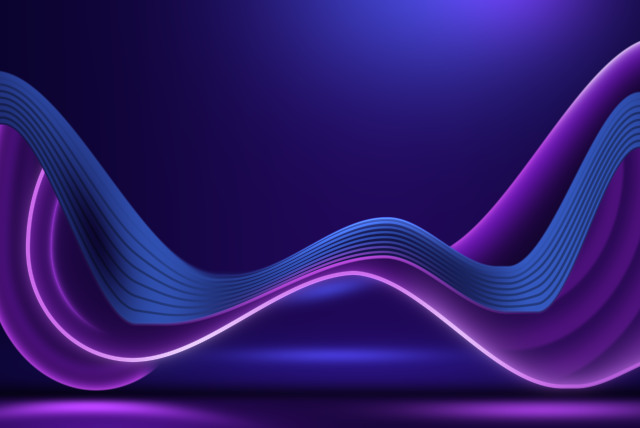
Write a Shadertoy shader that draws this background.

```glsl
// Glossy blue and violet ribbons flowing over a dark reflective floor.

const vec3 NIGHT = vec3(0.03, 0.01, 0.16);
const vec3 INDIGO = vec3(0.12, 0.03, 0.34);
const vec3 PLUM = vec3(0.09, 0.02, 0.23);
const vec3 PURPLE = vec3(0.42, 0.09, 0.64);
const vec3 ORCHID = vec3(0.76, 0.3, 0.9);
const vec3 LILAC = vec3(0.93, 0.83, 1.0);
const vec3 BLUE = vec3(0.2, 0.34, 0.74);
const vec3 SKY = vec3(0.36, 0.6, 1.0);

float bump(float x, float center, float width) {
  float t = (x - center) / width;
  return exp(-t * t);
}

float glow(vec2 p, float x, float y, float w, float h) {
  return bump(p.x, x, w) * bump(p.y, y, h);
}

float fade(float d, float width) { return exp(-abs(d) / width); }

// Height of a curve built from four successive smooth climbs or falls
float wave(float x, float base, vec4 rise, vec4 from, vec4 to) {
  return base + dot(rise, smoothstep(from, to, vec4(x)));
}

// Change of a field per canvas unit
float steepness(float f) {
  return length(vec2(dFdx(f), dFdy(f))) * iResolution.y + 1e-4;
}

float toDistance(float f) { return f / steepness(f); }

// Distance inside an oval with its own upper and lower radius
float oval(vec2 p, vec2 center, float side, float up, float down) {
  p -= center;
  return -toDistance(length(p / vec2(side, p.y > 0.0 ? up : down)) - 1.0);
}

float cover(float d, float softness) {
  float w = softness + 0.8 / iResolution.y;
  return smoothstep(-w, w, d);
}

float line(float d, float width) {
  return 1.0 - smoothstep(0.3 * width, width + 0.8 / iResolution.y, abs(d));
}

vec3 backdrop(vec2 p) {
  vec3 col = mix(NIGHT, INDIGO, bump(p.x, 0.88, 0.62));
  col += vec3(0.13, 0.24, 0.46) * glow(p, 1.0, 1.06, 0.36, 0.28);
  col += vec3(0.22, 0.05, 0.3) * glow(p, 1.22, 1.06, 0.2, 0.16);
  col += vec3(0.03, 0.04, 0.14) * glow(p, 0.8, 0.15, 0.7, 0.06);
  col += vec3(0.12, 0.15, 0.36) * glow(p, 0.78, 0.17, 0.22, 0.018);
  col *= 1.0 - 0.6 * bump(p.y, 0.075, 0.025);
  // Floor with coloured reflections
  float bend = 0.3 * (p.x - 0.21) * (p.x - 0.21);
  vec3 ground = PLUM + ORCHID * 0.75 * glow(p, 0.21, 0.05 - bend, 0.23, 0.018);
  ground += PURPLE * 0.5 * glow(p, 0.25, 0.0, 0.35, 0.05);
  ground += ORCHID * 0.65 * glow(p, 1.27, 0.042, 0.28, 0.022);
  return mix(col, ground, smoothstep(0.085, 0.055, p.y));
}

// Blue ribbon: u runs from 0 at its top edge to 1 at its bottom edge
vec3 ribbonColor(float x, float u, float topDist, float grooveDist) {
  float light = 0.14 + 0.6 * bump(x, 0.08, 0.17) * (1.0 - 0.4 * u);
  light += 0.75 * bump(x, 0.38, 0.16) + 0.8 * bump(x, 1.25, 0.13);
  light += 0.7 * bump(x, 1.46, 0.15);
  light -= 0.65 * glow(vec2(x, u), 0.23, 0.65, 0.08, 0.35);
  vec3 col = mix(vec3(0.05, 0.03, 0.2), BLUE, clamp(light, 0.0, 1.0));
  // Grooves: bright on the crest, shaded on the broad sides
  float crest = bump(x, 0.77, 0.25);
  float groove = line(grooveDist, 0.0028);
  vec3 ridge = mix(BLUE * 1.2, ORCHID, smoothstep(0.45, 1.0, u) * crest);
  col *= 1.0 - 0.36 * groove * (1.0 - crest) * smoothstep(0.05, 0.35, u);
  col = mix(col, ridge, groove * crest * 0.75);
  return col + SKY * 0.8 * fade(topDist, 0.012) * bump(x, 0.9, 0.18);
}

void mainImage(out vec4 fragColor, in vec2 fragCoord) {
  vec2 p = fragCoord / iResolution.xy * vec2(1.5, 1.0);
  vec3 col = backdrop(p);

  // Guiding curves
  float top = wave(p.x, 0.835, vec4(-0.478, 0.135, -0.114, 0.407),
    vec4(-0.015, 0.54, 0.91, 1.19), vec4(0.515, 0.905, 1.165, 1.5));
  float bottom = wave(p.x, 0.71, vec4(-0.468, 0.158, -0.13, 0.385),
    vec4(0.005, 0.38, 0.9, 1.26), vec4(0.32, 0.9, 1.19, 1.5));
  float strand = wave(p.x, 0.156, vec4(0.204, -0.266, 0.08, 0.0),
    vec4(0.31, 0.82, 1.35, 2.0), vec4(0.84, 1.32, 1.6, 3.0));
  float topDist = toDistance(top - p.y);
  float bottomDist = toDistance(p.y - bottom);
  float below = cover(-bottomDist, 0.001);

  // Rising violet sash
  float sash = toDistance(0.4 + 0.515 * smoothstep(0.98, 1.55, p.x) - p.y);
  vec3 sashCol = mix(PLUM * 0.8, vec3(0.42, 0.08, 0.72), bump(sash, 0.0, 0.065));
  vec3 edge = mix(ORCHID, LILAC, smoothstep(1.25, 1.42, p.x));
  sashCol = mix(sashCol, edge, fade(sash, 0.01));
  col = mix(col, sashCol, cover(sash, 0.001) * smoothstep(1.02, 1.07, p.x) * (1.0 - below));

  // Outer petal
  float petal = oval(p, vec2(0.225, 0.42), 0.263, 0.6, 0.332);
  vec3 petalCol = mix(PLUM, PURPLE * 0.85, fade(petal, 0.06));
  petalCol += PURPLE * 0.1 * (1.0 + cos(petal * 130.0)) * fade(petal, 0.1);
  petalCol = mix(petalCol, ORCHID, 0.85 * fade(petal, 0.008));
  col = mix(col, petalCol, cover(petal, 0.001) * below * smoothstep(0.38, 0.32, p.x));

  // Pleated sheet: hooked on the left, then following the strand
  float hook = oval(p, vec2(0.3125, 0.42), 0.25, 0.35, 0.264);
  float flow = toDistance(p.y - strand);
  float inside = p.x < 0.3125 ? hook : flow;
  vec3 sheet = mix(PLUM, PURPLE, fade(inside, 0.04) * 0.9);
  float fold = fract(length((p - vec2(1.2, 0.62)) * vec2(1.0, 0.75)) * 15.0);
  float pleat = smoothstep(0.0, 0.75, fold) * smoothstep(1.0, 0.85, fold);
  vec3 pleats = mix(PLUM * 1.2, PURPLE * 0.85, 0.25 + 0.5 * pleat);
  sheet = mix(sheet, pleats, smoothstep(1.05, 1.3, p.x) * smoothstep(0.0, 0.05, inside));
  sheet = mix(sheet, mix(PURPLE, LILAC, 0.4), fade(inside, 0.035) * smoothstep(0.9, 1.05, p.x) * 0.8);
  float innerHook = oval(p, vec2(0.31, 0.42), 0.19, 0.28, 0.21);
  sheet += ORCHID * 0.5 * fade(innerHook, 0.007) * smoothstep(0.27, 0.13, p.x);
  col = mix(col, sheet, cover(inside, 0.001) * below);

  // Bright strand along the rim of the sheet
  float shine = 0.2 + 0.75 * bump(p.x, 0.45, 0.2) + 0.6 * bump(p.x, 1.08, 0.14);
  float rim = min(line(inside - 0.003, 0.005) + 0.35 * fade(inside, 0.012), 1.0);
  rim *= below * (1.0 - 0.35 * smoothstep(1.2, 1.4, p.x));
  col = mix(col, mix(ORCHID, LILAC, min(shine, 1.0)), rim);

  // Soft blue tail under the crest
  float tail = glow(p, 0.77, 0.17 + 0.2 * p.x, 0.1, 0.022);
  col += BLUE * 0.55 * tail * cover(-flow, 0.001);

  // Main ribbon with its lit lower edge
  float u = (top - p.y) / (top - bottom);
  float grooveDist = abs(fract(u * 8.0 - 0.5) - 0.5) / steepness(u * 8.0);
  vec3 ribbon = ribbonColor(p.x, u, topDist, grooveDist);
  float haze = 0.01 * bump(p.x, 0.52, 0.08);
  col = mix(col, ribbon, cover(topDist, 0.001 + haze) * cover(bottomDist, 0.001));
  col = mix(col, ORCHID, line(bottomDist, 0.004) * bump(p.x, 0.78, 0.33) * 0.9);

  fragColor = vec4(clamp(col, 0.0, 1.0), 1.0);
}
```
